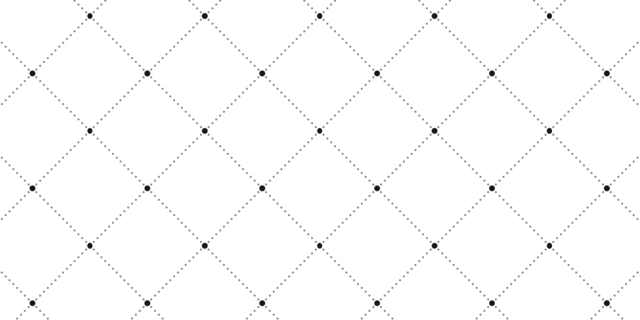
Write a WebGL 2 fragment shader that draws this pattern.

```glsl
#version 300 es
precision highp float;
// Diagonal lattice of dotted grey lines with round black nodes on white.

uniform vec2 u_resolution;
out vec4 fragColor;

// Lengths are fractions of the canvas height.
const float PERIOD = 0.359;                     // spacing of nodes in one row
const vec2 LATTICE_ORIGIN = vec2(-0.001, 0.591); // x is measured from the centre
const float STEPS_PER_EDGE = 15.0;              // dot spacings between two nodes
const float DOT_RADIUS = 0.0030;
const float NODE_RADIUS = 0.0090;
const float NODE_SQUEEZE = 0.12;                // narrowing of every fourth column
const float SIZE_JITTER = 0.05;
const float EDGE_SOFTNESS = 0.9;                // in pixels

const vec3 PAPER = vec3(1.0);
const vec3 DOT_GREY = vec3(0.52);
const vec3 NODE_BLACK = vec3(0.09);

float hash(vec2 p) {
    return fract(sin(dot(p, vec2(127.1, 311.7))) * 43758.5453);
}

float disc(vec2 offset, float radius, float soft) {
    return 1.0 - smoothstep(radius - soft, radius + soft, length(offset));
}

void main() {
    vec2 p = (gl_FragCoord.xy - vec2(0.5 * u_resolution.x, 0.0)) / u_resolution.y;
    p -= LATTICE_ORIGIN;
    float soft = EDGE_SOFTNESS / u_resolution.y;

    // Diagonal coordinates: nodes lie on integers, edges are one unit long.
    float edgeLength = PERIOD * sqrt(0.5);
    vec2 lattice = vec2(p.x + p.y, p.x - p.y) / PERIOD;
    vec2 node = round(lattice);
    vec2 toNode = (lattice - node) * edgeLength;

    // Nearest small dot on each of the two line directions.
    vec2 toStep = (lattice - round(lattice * STEPS_PER_EDGE) / STEPS_PER_EDGE) * edgeLength;
    float dots = max(disc(vec2(toStep.x, toNode.y), DOT_RADIUS, soft),
                     disc(vec2(toNode.x, toStep.y), DOT_RADIUS, soft));

    // Nodes, slightly varied in width and size.
    vec2 offset = vec2(toNode.x + toNode.y, toNode.x - toNode.y) * sqrt(0.5);
    float column = node.x + node.y;
    float narrow = 1.0 - step(0.5, mod(column + 0.1, 4.0));
    offset.x /= 1.0 - NODE_SQUEEZE * narrow;
    float radius = NODE_RADIUS * (1.0 + SIZE_JITTER * (hash(node) - 0.5));
    float nodes = disc(offset, radius, soft);

    vec3 color = mix(PAPER, DOT_GREY, dots);
    color = mix(color, NODE_BLACK, nodes);
    fragColor = vec4(color, 1.0);
}
```
